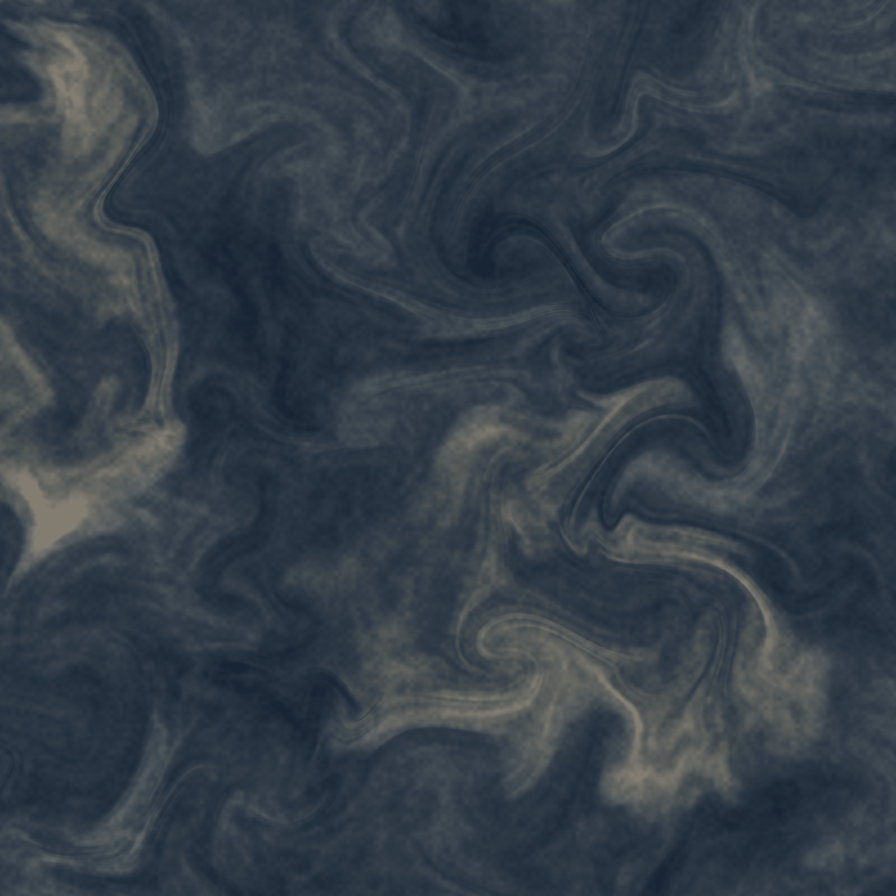
Give the GLSL for this texture, as a WebGL 1 fragment shader.

```glsl
precision highp float;
// Turbulent storm clouds: pale, warm vortices folded into a dark blue haze.
// Cellular eddies of two sizes twist the plane, layered sines fold it into
// filaments, and the mottled tone is coloured by a ramp from navy to sand.
uniform vec2 u_resolution;

const float BASE_TONE = 0.36;
const float CLOUD_CONTRAST = 0.44;
const float LARGE_EDDIES = 4.6;   // eddies across the canvas
const float SMALL_EDDIES = 10.0;
const float LARGE_TURN = 2.8;     // largest twist, radians
const float SMALL_TURN = 2.2;
const float FOLD = 0.46;          // strength of the sine folding
const float FOLD_FREQUENCY = 8.0;
const float CLOUD_FREQUENCY = 11.0;
const float MOTTLE = 0.17;
const float GRAIN = 0.12;
const vec2 MAIN_STORM = vec2(0.62, 0.29);
const vec2 MAIN_SIZE = vec2(0.29, 0.22);
const vec2 SIDE_STORM = vec2(0.03, 0.66);
const vec2 SIDE_SIZE = vec2(0.14, 0.25);

const vec3 ABYSS = vec3(0.095, 0.145, 0.205);
const vec3 NAVY = vec3(0.145, 0.195, 0.247);
const vec3 SLATE = vec3(0.195, 0.237, 0.285);
const vec3 HAZE = vec3(0.250, 0.292, 0.328);
const vec3 MIST = vec3(0.345, 0.372, 0.388);
const vec3 SAND = vec3(0.490, 0.485, 0.465);
const vec3 WARMTH = vec3(0.022, 0.006, -0.020);
const mat2 TURN = mat2(0.8, 0.6, -0.6, 0.8);

float hash(vec2 p) {
  return fract(sin(dot(p, vec2(127.1, 311.7))) * 43758.55);
}

float bell(float x) {
  return exp(-x * x);
}

float valueNoise(vec2 p) {
  vec2 i = floor(p), f = fract(p);
  f = f * f * (3.0 - 2.0 * f);
  vec2 e = vec2(1.0, 0.0);
  return mix(mix(hash(i), hash(i + e.xy), f.x),
             mix(hash(i + e.yx), hash(i + e.xx), f.x), f.y);
}

// Twists the plane around one random centre per cell; z is the dark eyes.
vec3 stirEddies(vec2 p, float cells, float turn) {
  vec2 g = p * cells, shift = vec2(0.0);
  float eyes = 0.0;
  for (int y = -1; y <= 1; y++) {
    for (int x = -1; x <= 1; x++) {
      vec2 cell = floor(g) + vec2(float(x), float(y));
      vec2 jitter = vec2(hash(cell), hash(cell + 17.3));
      vec2 d = g - cell - 0.2 - 0.6 * jitter;
      float spin = hash(cell + 41.9);
      float r2 = dot(d, d);
      float angle = turn * (2.0 * spin - 1.0) * exp(-6.0 * r2);
      float c = cos(angle), s = sin(angle);
      shift += mat2(c, s, -s, c) * d - d;
      eyes += step(0.45, spin) * exp(-28.0 * r2);
    }
  }
  return vec3(p + shift / cells, eyes);
}

// Layered sines that fold the plane at ever smaller scales.
vec2 foldPlane(vec2 p) {
  mat2 m = TURN;
  float f = FOLD_FREQUENCY;
  for (int i = 0; i < 5; i++) {
    float phase = float(i) * 1.9;
    p += FOLD * sin(f * (m * p).yx + vec2(phase, phase + 2.3)) / f;
    m = m * TURN;
    f *= 1.75;
  }
  return p;
}

float cloudLayers(vec2 p) {
  mat2 m = TURN;
  float f = CLOUD_FREQUENCY, amp = 0.46, sum = 0.0;
  for (int i = 0; i < 6; i++) {
    vec2 r = f * (m * p) + float(i) * vec2(2.7, 4.1);
    sum += amp * sin(r.x + 0.7) * sin(r.y);
    m = m * TURN;
    f *= 1.75;
    amp *= 0.68;
  }
  return sum;
}

vec3 cloudColor(float t) {
  vec3 c = mix(ABYSS, NAVY, clamp(t / 0.25, 0.0, 1.0));
  c = mix(c, SLATE, clamp((t - 0.25) / 0.20, 0.0, 1.0));
  c = mix(c, HAZE, clamp((t - 0.45) / 0.17, 0.0, 1.0));
  c = mix(c, MIST, clamp((t - 0.62) / 0.20, 0.0, 1.0));
  return mix(c, SAND, clamp((t - 0.82) / 0.23, 0.0, 1.0));
}

void main() {
  vec2 uv = gl_FragCoord.xy / u_resolution;
  vec3 eddy = stirEddies(uv, LARGE_EDDIES, LARGE_TURN);
  vec3 curl = stirEddies(eddy.xy, SMALL_EDDIES, SMALL_TURN);
  vec2 q = foldPlane(curl.xy);
  float cloud = cloudLayers(q);

  // Storm bodies: positive inside, with a bright rim and a dark outline.
  float body = max(1.0 - length((q - MAIN_STORM) / MAIN_SIZE),
                   1.0 - length((q - SIDE_STORM) / SIDE_SIZE));
  float inside = smoothstep(-0.05, 0.12, body);
  float streaks = sin(36.0 * body + 3.0 * cloud) * bell((body - 0.1) / 0.5);
  float wisps = pow(1.0 - abs(sin(9.0 * q.y + 4.0 * q.x + 2.0 * cloud)), 4.0);

  float tone = BASE_TONE + CLOUD_CONTRAST * cloud + 0.08 * wisps;
  tone += 0.20 * inside + 0.16 * bell((body - 0.16) / 0.14);
  tone += 0.06 * streaks - 0.12 * bell((body + 0.12) / 0.10);
  tone -= (0.32 * eddy.z + 0.12 * curl.z) * inside;

  // Mottling drifts with the flow; the soft grain stays on the canvas.
  float mottle = valueNoise(q * 32.0) + valueNoise(curl.xy * 58.0 + 3.0) - 1.0;
  float grain = valueNoise(uv * 200.0) + valueNoise(uv * 105.0 + 7.0) - 1.0;
  tone += MOTTLE * mottle + GRAIN * grain;

  float warm = mix(0.25, 1.0, inside) * smoothstep(0.4, 0.75, tone);
  gl_FragColor = vec4(cloudColor(tone) + WARMTH * warm, 1.0);
}
```
